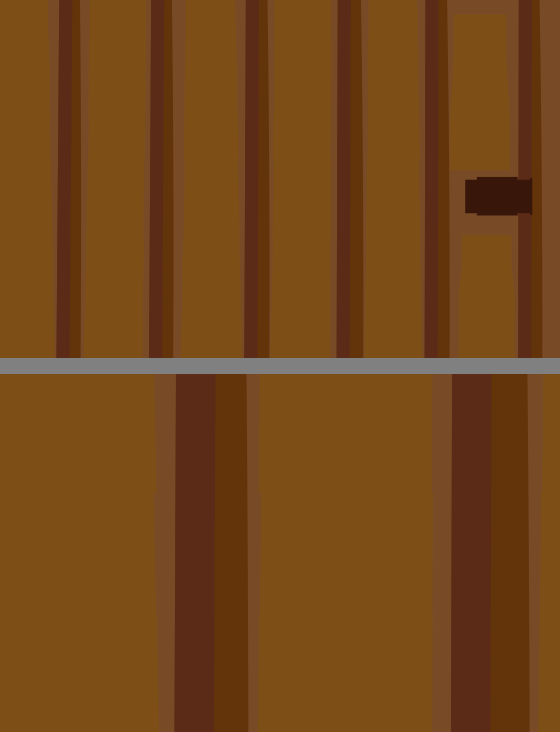
Top: the whole. Bottom: its middle third, enlarged.
A WebGL 2 fragment shader for this texture:

```glsl
#version 300 es
precision highp float;

uniform vec2 u_resolution;
out vec4 fragColor;

const vec3 GOLD_WOOD  = vec3(0.49, 0.31, 0.09);
const vec3 PALE_EDGE  = vec3(0.47, 0.29, 0.15);
const vec3 GROOVE_LIT = vec3(0.39, 0.20, 0.04);
const vec3 GROOVE_DIM = vec3(0.36, 0.17, 0.09);
const vec3 LATCH_DARK = vec3(0.22, 0.09, 0.04);

float pixel;

float hash(vec2 v) {
    return fract(sin(dot(v, vec2(127.1, 311.7))) * 43758.5);
}

// Smooth coverage of the interval from lo to hi
float band(float v, float lo, float hi) {
    return clamp(min(v - lo, hi - v) / pixel + 0.5, 0.0, 1.0);
}

float box(vec2 p, vec2 lo, vec2 hi) {
    return band(p.x, lo.x, hi.x) * band(p.y, lo.y, hi.y);
}

// Left and right edge of groove i; t is the height from 0 to 1
vec2 grooveEdges(float i, float t) {
    float drift = 0.78 * exp(-1.5 * (i - 2.5) * (i - 2.5))
                - 0.26 * exp(-4.0 * (i - 4.0) * (i - 4.0));
    float left = 10.28 + 16.46 * i + drift + 0.5 * (t - 0.4) * exp(-0.3 * i);
    float width = 4.3 - 0.6 * t * t + 0.45 * exp(-(i - 3.0) * (i - 3.0));
    return vec2(left, left + width);
}

// Widths of the pale strips beside groove i, wider toward the top
vec2 paleMargins(float i, float t) {
    float left = mix(0.8 - 0.4 * cos(3.1416 * i), 1.43 + 0.58 * cos(2.8 * i), t);
    float right = mix(0.65, 1.7, t) + 0.78 * sin(1.9 * i);
    float wear = 0.2 * (hash(vec2(i, floor(t * 9.0))) - 0.5);
    return max(vec2(left, right) + wear, 0.1);
}

void main() {
    // Units are hundredths of the canvas width
    vec2 uv = gl_FragCoord.xy / u_resolution;
    vec2 p = uv * vec2(100.0, 64.06);
    float t = uv.y;
    pixel = 100.0 / u_resolution.x;

    // Planks with pale strips along the grooves
    vec3 color = GOLD_WOOD;
    for (int k = 0; k < 6; k++) {
        vec2 edge = grooveEdges(float(k), t);
        vec2 margin = paleMargins(float(k), t);
        color = mix(color, PALE_EDGE, band(p.x, edge.x - margin.x, edge.y + margin.y));
    }

    // Pale frame on the right, with two inset panels that widen downward
    color = mix(color, PALE_EDGE, band(p.x, 78.5, 110.0));
    float upperHalf = 5.4 - 0.7 * smoothstep(40.0, 56.0, p.y);
    float lowerHalf = 5.0 - 0.55 * smoothstep(11.0, 17.0, p.y);
    float panels = box(p, vec2(85.7 - upperHalf, 33.6), vec2(85.7 + upperHalf, 61.5))
                 + box(p, vec2(86.9 - lowerHalf, -9.0), vec2(86.9 + lowerHalf, 22.0));
    color = mix(color, GOLD_WOOD, panels);

    // Two-tone grooves
    for (int k = 0; k < 6; k++) {
        vec2 edge = grooveEdges(float(k), t);
        color = mix(color, GROOVE_LIT, band(p.x, edge.x, edge.y));
        color = mix(color, GROOVE_DIM, band(p.x, edge.x, edge.x + 2.35));
    }

    // Latch with stepped ends
    float latch = box(p, vec2(83.07, 25.9), vec2(95.05, 31.9));
    latch = max(latch, box(p, vec2(85.15, 25.5), vec2(92.45, 32.4)));
    latch = max(latch, box(p, vec2(94.65, 25.6), vec2(95.05, 32.2)));
    color = mix(color, LATCH_DARK, latch);

    fragColor = vec4(color, 1.0);
}
```
